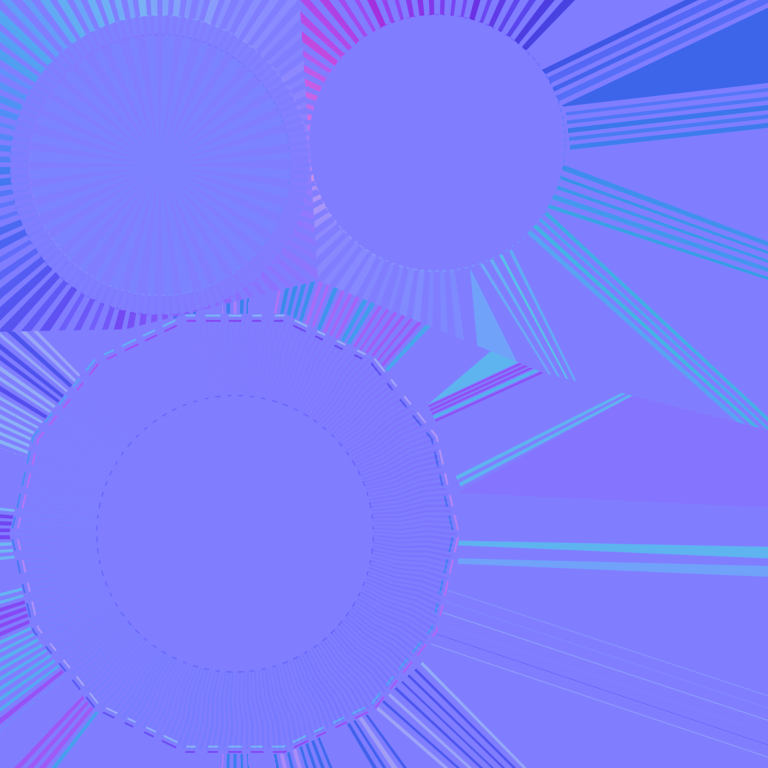
Reproduce this texture map procedurally as a three.js fragment shader.

```glsl
// Tangent-space normal map of three round caps whose rims bleed outward in rays.
// Each zone sums a surface tilt from polar teeth, dashed rings and striped fans
// between two edge lines; the tilt is then encoded as a normal colour.
varying vec2 vUv;

const float TAU = 6.2831853;
const float SOFT = .0011; // edge smoothing
const vec2 BURST_CENTER = vec2(.208, .785);
const float BURST_INNER = .17;
const float BURST_OUTER = .195;
const vec2 PLAIN_CENTER = vec2(.569, .814);
const float PLAIN_RADIUS = .167;
const vec2 GEAR_CENTER = vec2(.306, .305);
const float GEAR_INNER = .18;
const float GEAR_OUTER = .284;
const vec2 FLAT_TILT = vec2(0., -.01);
const vec2 CYAN_TILT = vec2(-.26, .42);
const vec2 BLUE_TILT = vec2(-.52, -.2);
const vec2 PALE_TILT = vec2(-.12, .28);
const vec2 VIOLET_TILT = vec2(.04, -.07);

float hash(float n) {
  n = fract(n * .1031);
  n *= n + 33.33;
  return fract(n * (n + n));
}

float inside(float d) { return 1. - smoothstep(-SOFT, SOFT, d); }
float band(float x, float halfWidth) { return inside(abs(x) - halfWidth); }

// Radial teeth: coverage and a random value per tooth.
vec2 teeth(float angle, float r, float count, float duty) {
  float cell = angle / TAU * count;
  float h = hash(mod(floor(cell), count) + count);
  float d = abs(fract(cell) - .5) - .5 * duty * mix(.65, 1.2, h);
  return vec2(inside(d * TAU * r / count), h);
}

float sideOf(vec2 p, vec4 line) {
  vec2 d = normalize(line.zw - line.xy), q = p - line.xy;
  return d.y * q.x - d.x * q.y;
}

// Stripes between two lines (start.xy, end.zw): coverage and random value.
vec2 fan(vec2 p, vec4 upper, vec4 lower, float count, float duty) {
  float da = sideOf(p, upper), db = -sideOf(p, lower);
  float width = max(da + db, .0001);
  float cell = clamp(da / width, 0., .9999) * count;
  float h = hash(floor(cell) + 17. * count + 90. * upper.y);
  float d = (abs(fract(cell) - .5) - .5 * duty * mix(.7, 1.3, h)) * width / count;
  float ahead = step(0., dot(p - upper.xy, upper.zw - upper.xy));
  return vec2(inside(-da) * inside(-db) * inside(d) * ahead, h);
}

float wedge(vec2 p, vec4 upper, vec4 lower) { return fan(p, upper, lower, 1., 4.).x; }

// Upper left cap: faint starburst, ticked ring and outward teeth.
vec2 burstTilt(vec2 p) {
  vec2 q = p - BURST_CENTER;
  float r = length(q), a = mod(atan(q.y, q.x), TAU);
  vec2 dir = q / max(r, .0001), ray = teeth(a, r, 88., .55);
  float strength = mix(.42, .13, smoothstep(-.5, .8, dir.x)) * mix(.6, 1.15, ray.y);
  vec2 tilt = dir * ray.x * strength * inside(BURST_OUTER - r);
  tilt += vec2(-.035, .04) * teeth(a, r, 44., .55).x * inside(r - BURST_INNER);
  float rims = band(r - BURST_OUTER, .001) - band(r - BURST_INNER, .001);
  float ring = band(r - .5 * (BURST_INNER + BURST_OUTER), .0125);
  return tilt + dir * teeth(a, r, 120., .5).x * (.035 * ring + .12 * rims);
}

// Upper right cap: smooth disc, short teeth to the left, long fans to the right.
vec2 plainTilt(vec2 p) {
  vec2 q = p - PLAIN_CENTER;
  float r = length(q), a = mod(atan(q.y, q.x), TAU);
  vec2 dir = q / max(r, .0001), ray = teeth(a, r, 80., .5);
  float strength = mix(.1, .62, smoothstep(-.8, -.2, dir.y));
  float rays = ray.x * strength * mix(.7, 1.1, ray.y) * step(.78, a) * step(a, 4.85);
  vec2 f = fan(p, vec4(.703, .911, .885, 1), vec4(.729, .866, 1, .993), 4., .5);
  f += fan(p, vec4(.736, .857, 1, .889), vec4(.737, .802, 1, .831), 5., .5);
  f += fan(p, vec4(.733, .789, 1, .688), vec4(.716, .724, 1, .632), 5., .4);
  f += fan(p, vec4(.714, .727, 1, .46), vec4(.685, .694, .965, .443), 4., .5);
  f += fan(p, vec4(.671, .677, .755, .5), vec4(.622, .651, .71, .514), 4., .28);
  rays += f.x * mix(.35, .65, fract(f.y));
  vec2 tilt = -dir * rays;
  tilt += BLUE_TILT * wedge(p, vec4(.732, .863, 1, .99), vec4(.732, .861, 1, .892));
  tilt += PALE_TILT * wedge(p, vec4(.612, .651, .673, .529), vec4(.612, .651, .622, .544));
  tilt *= inside(PLAIN_RADIUS - r);
  return tilt - dir * .18 * teeth(a, r, 110., .5).x * band(r - PLAIN_RADIUS, .001);
}

// Lower cap: finely lined ring, dashed rim, mixed cyan and magenta rays.
vec2 gearTilt(vec2 p) {
  vec2 q = p - GEAR_CENTER;
  float r = length(q), a = mod(atan(q.y, q.x), TAU), facet = TAU / 14.;
  vec2 dir = q / max(r, .0001), tangent = vec2(-dir.y, dir.x);
  float rim = r * cos(mod(a, facet) - .5 * facet) / .988 - GEAR_OUTER;
  vec2 ray = teeth(a, r, 210., .5);
  ray.x *= step(.42, hash(floor(a / TAU * 54.) + 5.)) * step(.72, a) * step(a, 5.35);
  vec2 f = fan(p, vec4(.557, .473, .677, .529), vec4(.562, .447, .71, .514), 5., .65);
  vec2 g = fan(p, vec4(.553, .141, .69, 0), vec4(.488, .073, .573, 0), 8., .3);
  if (f.x > ray.x) ray = f;
  if (g.x > ray.x) ray = g;
  vec2 tilt = ray.x * (tangent * (ray.y > .6 ? .45 : -.45) - vec2(.1, 0));
  float cyan = wedge(p, vec4(.557, .473, .638, .542), vec4(.557, .473, .677, .529));
  cyan += fan(p, vec4(.592, .382, .797, .484), vec4(.596, .362, .818, .48), 2., .5).x;
  cyan += wedge(p, vec4(.596, .296, 1, .288), vec4(.596, .29, 1, .273));
  tilt += CYAN_TILT * cyan;
  tilt += PALE_TILT * wedge(p, vec4(.596, .273, 1, .263), vec4(.596, .266, 1, .249));
  tilt += VIOLET_TILT * wedge(p, vec4(.599, .36, .814, .48), vec4(.599, .358, 1, .339));
  f = fan(p, vec4(.586, .238, 1, .102), vec4(.56, .154, .911, .036), 6., .07);
  tilt = (tilt + tangent * f.x * (f.y - .5) * .6) * inside(.006 - rim);
  float bend = .03 * abs(fract(r * 14.) - .5);
  float lines = teeth(a + bend, r, 240., .45).x * inside(GEAR_INNER - r) * inside(rim);
  float rows = band(rim - .0035, .0012) - band(rim + .0035, .0012);
  tilt += dir * .45 * rows * teeth(a, r, 62., .6).x - (tangent * .05 + .03) * lines;
  return tilt - .2 * teeth(a, r, 76., .45).x * band(r - GEAR_INNER, .0008);
}

// Zones: a steep line splits the upper pair, bent lines bound the lower one.
void main() {
  vec2 p = vUv;
  float leftFloor = max(.568 + .02 * p.x, .53 + .253 * p.x);
  float rightFloor = max(.804 - .409 * p.x, .695 - .255 * p.x);
  float isRight = smoothstep(-SOFT, SOFT, p.x - .456 + .066 * p.y);
  float isUpper = smoothstep(-SOFT, SOFT, p.y - min(leftFloor, rightFloor));
  vec2 tilt = mix(gearTilt(p), mix(burstTilt(p), plainTilt(p), isRight), isUpper);
  tilt += FLAT_TILT;
  gl_FragColor = vec4(.5 + .5 * vec3(tilt, sqrt(max(1. - dot(tilt, tilt), 0.))), 1);
}
```
